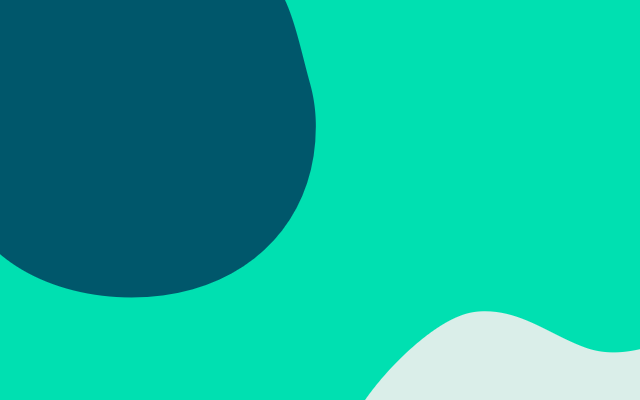
Reproduce this background procedurally as a Shadertoy shader.

```glsl
// Flat two-tone backdrop: a large dark blob at the upper left and a pale wave
// at the lower right, over bright mint. Each outline is a closed chain of cubic
// Bezier arcs, turned into a signed distance and filled with a smooth edge.

#define MINT  vec3(0.000, 0.878, 0.694)
#define DEEP  vec3(0.000, 0.340, 0.420)
#define PALE  vec3(0.855, 0.933, 0.914)
#define ASPECT 1.6
#define ARC_STEPS 20
#define EDGE_PIXELS 1.0

// Outline state: x = smallest squared distance, y = +1 outside or -1 inside
void addLine(inout vec2 outline, vec2 p, vec2 a, vec2 b) {
    vec2 ab = b - a;
    vec2 ap = p - a;
    vec2 gap = ap - ab * clamp(dot(ap, ab) / max(dot(ab, ab), 1e-9), 0.0, 1.0);
    outline.x = min(outline.x, dot(gap, gap));

    // Flip the side whenever a ray to the right crosses this line
    if ((a.y > p.y) != (b.y > p.y)) {
        if (ap.x < ab.x * ap.y / ab.y) outline.y = -outline.y;
    }
}

vec2 bezier(vec2 a, vec2 b, vec2 c, vec2 d, float t) {
    vec2 ab = mix(a, b, t), bc = mix(b, c, t), cd = mix(c, d, t);
    return mix(mix(ab, bc, t), mix(bc, cd, t), t);
}

void addArc(inout vec2 outline, vec2 p, vec2 a, vec2 b, vec2 c, vec2 d) {
    vec2 last = a;
    for (int i = 1; i <= ARC_STEPS; i++) {
        vec2 next = bezier(a, b, c, d, float(i) / float(ARC_STEPS));
        addLine(outline, p, last, next);
        last = next;
    }
}

float signedDistance(vec2 outline) {
    return sqrt(outline.x) * outline.y;
}

float blobDistance(vec2 p) {
    vec2 top = vec2(0.7125, 1.0), shoulder = vec2(0.775, 0.7917);
    vec2 right = vec2(0.7896, 0.6833), bottom = vec2(0.3292, 0.2563);
    vec2 left = vec2(0.0, 0.3646);
    vec2 outline = vec2(1e3, 1.0);

    addArc(outline, p, top, vec2(0.7396, 0.9417), vec2(0.7563, 0.8583), shoulder);
    addArc(outline, p, shoulder, vec2(0.7854, 0.7542), vec2(0.7896, 0.7188), right);
    addArc(outline, p, right, vec2(0.7896, 0.4313), vec2(0.6, 0.2563), bottom);
    addArc(outline, p, bottom, vec2(0.2042, 0.2563), vec2(0.0833, 0.2938), left);

    // Close the shape beyond the canvas
    vec2 farLow = vec2(-0.2, 0.56), farHigh = vec2(-0.2, 1.2), above = vec2(0.62, 1.2);
    addLine(outline, p, left, farLow);
    addLine(outline, p, farLow, farHigh);
    addLine(outline, p, farHigh, above);
    addLine(outline, p, above, top);
    return signedDistance(outline);
}

float waveDistance(vec2 p) {
    vec2 foot = vec2(0.9125, 0.0), slope = vec2(1.15, 0.2104);
    vec2 crest = vec2(1.2125, 0.2219), dip = vec2(1.4625, 0.1313);
    vec2 end = vec2(1.6, 0.1271);
    vec2 outline = vec2(1e3, 1.0);

    addArc(outline, p, foot, vec2(0.975, 0.0896), vec2(1.0771, 0.1833), slope);
    addArc(outline, p, slope, vec2(1.1708, 0.2188), vec2(1.1917, 0.2219), crest);
    addArc(outline, p, crest, vec2(1.3063, 0.2219), vec2(1.3771, 0.1625), dip);
    addArc(outline, p, dip, vec2(1.5083, 0.1146), vec2(1.5542, 0.1167), end);

    // Close the shape beyond the canvas
    vec2 farHigh = vec2(1.8, 0.18), farLow = vec2(1.8, -0.2), below = vec2(0.7725, -0.2);
    addLine(outline, p, end, farHigh);
    addLine(outline, p, farHigh, farLow);
    addLine(outline, p, farLow, below);
    addLine(outline, p, below, foot);
    return signedDistance(outline);
}

// Coverage of a shape, blended over about one pixel
float fill(float dist) {
    return clamp(0.5 - dist * iResolution.y / EDGE_PIXELS, 0.0, 1.0);
}

void mainImage(out vec4 fragColor, in vec2 fragCoord) {
    // Canvas spans 0..ASPECT across and 0..1 upward
    vec2 p = fragCoord / iResolution.xy * vec2(ASPECT, 1.0);

    vec3 color = MINT;
    color = mix(color, DEEP, fill(blobDistance(p)));
    color = mix(color, PALE, fill(waveDistance(p)));
    fragColor = vec4(color, 1.0);
}
```
